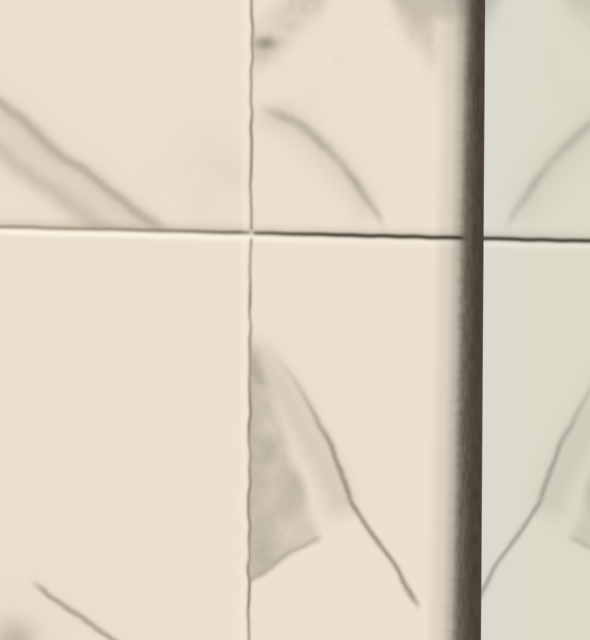
Write a WebGL 2 fragment shader that draws this texture.

```glsl
#version 300 es
precision highp float;
uniform vec2 u_resolution;
out vec4 outColor;

// Colours
const vec3 CREAM = vec3(0.92, 0.87, 0.80);
const vec3 PALE = vec3(0.93, 0.89, 0.825);
const vec3 COOL = vec3(0.865, 0.855, 0.79);
const vec3 VEIN = vec3(0.46, 0.43, 0.38);
const vec3 GROUT = vec3(0.60, 0.55, 0.47);
const vec3 SHADOW = vec3(0.29, 0.26, 0.22);
const vec3 TRIM = vec3(0.42, 0.40, 0.34);
const vec3 GLINT = vec3(0.99, 0.965, 0.91);

// Layout, in canvas heights
const float JOINT_X = 0.388;
const float JOINT_LEAN = 0.006;
const float JOINT_Y = 0.646;
const float JOINT_SLOPE = -0.0245;
const float JOINT_WIDTH = 0.0021;
const float STRIP_X = 0.7513;
const float STRIP_LEAN = 0.0065;
const float MIRROR_AXIS = 0.696;
const float WARP = 0.016;

float hash(vec2 p) {
  p = fract(p * vec2(0.1031, 0.1137));
  p += dot(p, p.yx + 33.33);
  return fract((p.x + p.y) * p.x * 97.3);
}

float noise(vec2 p) {
  vec2 i = floor(p), f = fract(p);
  f = f * f * (3.0 - 2.0 * f);
  return mix(mix(hash(i), hash(i + vec2(1, 0)), f.x),
             mix(hash(i + vec2(0, 1)), hash(i + vec2(1, 1)), f.x), f.y);
}

float fbm(vec2 p) {
  float sum = 0.0, amp = 0.5;
  for (int i = 0; i < 5; i++) {
    sum += amp * noise(p);
    p = mat2(1.6, 1.2, -1.2, 1.6) * p + 7.3;
    amp *= 0.5;
  }
  return sum;
}

float gauss(float d, float width) { return exp(-d * d / (width * width)); }

// Bowed stroke from a to b with soft ends
float vein(vec2 p, vec2 a, vec2 b, float bow, float width) {
  float len = length(b - a);
  vec2 dir = (b - a) / len, q = p - a;
  float t = dot(q, dir) / len;
  float off = dir.x * q.y - dir.y * q.x - bow * 4.0 * t * (1.0 - t);
  return gauss(off, width) * smoothstep(-0.08, 0.12, t) * (1.0 - smoothstep(0.9, 1.06, t));
}

// Grey staining of the two left tiles
float leftStain(vec2 p, bool upper) {
  if (upper)
    return 0.27 * vein(p, vec2(-0.08, 0.91), vec2(0.26, 0.635), -0.007, 0.009)
         + 0.13 * vein(p, vec2(-0.08, 0.89), vec2(0.26, 0.62), -0.007, 0.026)
         + 0.23 * vein(p, vec2(-0.08, 0.83), vec2(0.18, 0.63), -0.004, 0.016)
         + 0.10 * gauss(length(p - vec2(0.34, 0.72)), 0.09) * fbm(p * 22.0);
  return 0.45 * vein(p, vec2(0.055, 0.085), vec2(0.19, -0.01), 0.0, 0.005)
       + 0.35 * gauss(length(p - vec2(0.02, -0.005)), 0.035);
}

// Grey staining of the two right tiles
float rightStain(vec2 p, bool upper) {
  float grain = fbm(p * 24.0);
  if (upper) {
    float cloud = smoothstep(0.78, 1.0, p.y) * smoothstep(0.42, 0.75, fbm(p * 9.0 + 4.0));
    return 0.30 * cloud + 0.40 * grain * vein(p, vec2(0.36, 0.90), vec2(0.49, 1.02), -0.01, 0.028)
         + 0.40 * gauss(length((p - vec2(0.412, 0.93)) * vec2(1.0, 2.0)), 0.02)
         + (0.12 + 0.4 * grain) * vein(p, vec2(0.42, 0.83), vec2(0.594, 0.65), 0.022, 0.008)
         + 0.10 * vein(p, vec2(0.40, 0.83), vec2(0.58, 0.66), 0.022, 0.03);
  }
  float side = 0.393 + (0.47 - p.y) * 0.345 - p.x;
  float base = p.y - 0.10 - (p.x - 0.393) * 0.56;
  float patchMask = smoothstep(-0.012, 0.014, min(side, base));
  float depth = 0.12 + 0.42 * grain * mix(1.0, 0.6, smoothstep(0.39, 0.50, p.x));
  float rim = 0.25 * gauss(base, 0.006) * smoothstep(-0.01, 0.01, side);
  float mainVein = 0.40 * vein(p, vec2(0.41, 0.475), vec2(0.553, 0.206), 0.015, 0.005)
                 * smoothstep(0.48, 0.26, p.y) * 1.3
                 + 0.58 * vein(p, vec2(0.548, 0.215), vec2(0.648, 0.05), 0.006, 0.0045);
  float haze = 0.17 * vein(p, vec2(0.385, 0.47), vec2(0.54, 0.19), 0.012, 0.028);
  return patchMask * depth + rim + mainVein + haze;
}

void main() {
  vec2 p = gl_FragCoord.xy / u_resolution.y;
  float px = 1.0 / u_resolution.y;
  float toEdge = STRIP_X + STRIP_LEAN * p.y - p.x;
  float mirrored = smoothstep(-px, px, -toEdge);
  float jointY = p.y - JOINT_Y - JOINT_SLOPE * p.x + 0.0012 * (noise(p * 40.0) - 0.5);
  float jointX = p.x - JOINT_X - JOINT_LEAN * p.y + 0.003 * (noise(vec2(3.0, p.y * 45.0)) - 0.5);
  bool upper = jointY > 0.0;

  // Glaze, with the same marble reflected beyond the strip
  vec2 m = vec2(toEdge < 0.0 ? 2.0 * MIRROR_AXIS - p.x : p.x, p.y);
  vec2 warped = m + WARP * (vec2(fbm(m * 17.0), fbm(m * 17.0 + 31.0)) - 0.48);
  float stain = jointX < 0.0 ? leftStain(warped, upper) : rightStain(warped, upper);
  vec3 color = mix(CREAM, PALE, smoothstep(0.05, 0.5, p.x) * 0.6 + 0.3 * (fbm(p * 4.0) - 0.5));
  color = mix(color, COOL + vec3(-0.01, 0.0, 0.03) * gauss(toEdge, 0.04), mirrored);
  color = mix(color, VEIN, clamp(stain, 0.0, 0.8) * mix(1.0, 0.75, mirrored));

  // Level joint: shadow above, lit lip below
  float glint = gauss(jointY + 0.008, 0.006) * mix(0.85, 0.4, smoothstep(0.25, 0.6, p.x));
  color = mix(color, GLINT, glint);
  float crossing = gauss(jointX, 0.005);
  float weight = mix(0.75, 0.95, smoothstep(0.3, 0.55, p.x)) * (1.0 - 0.7 * crossing);
  color = mix(color, mix(GROUT, SHADOW, smoothstep(0.1, 0.6, p.x)), weight * gauss(jointY, JOINT_WIDTH + px));
  color = mix(color, GROUT, 0.15 * gauss(jointY - 0.006, 0.007));

  // Upright joint
  color = mix(color, GLINT, 0.25 * gauss(jointX + 0.009, 0.007));
  float wear = 0.55 + 0.4 * noise(vec2(8.0, p.y * 30.0));
  color = mix(color, GROUT, wear * gauss(jointX, JOINT_WIDTH + 0.5 * px) * smoothstep(0.001, 0.012, abs(jointY + 0.003)));

  // Rounded corner falling into the dark strip
  float width = mix(0.040, 0.026, p.y) + 0.002 * (noise(p * vec2(60.0, 150.0)) - 0.5);
  float fall = toEdge - width;
  float inside = 1.0 - mirrored;
  color *= 1.0 - inside * (0.07 * (1.0 - smoothstep(0.025, 0.05, fall)) + 0.20 * (1.0 - smoothstep(0.0, 0.026, fall)));
  vec3 strip = mix(SHADOW, TRIM, smoothstep(0.3, 1.0, toEdge / width));
  strip *= 0.92 + 0.16 * noise(p * vec2(300.0, 70.0));
  color = mix(color, strip, inside * (1.0 - smoothstep(-0.006, 0.009, fall)));
  outColor = vec4(color, 1.0);
}
```
